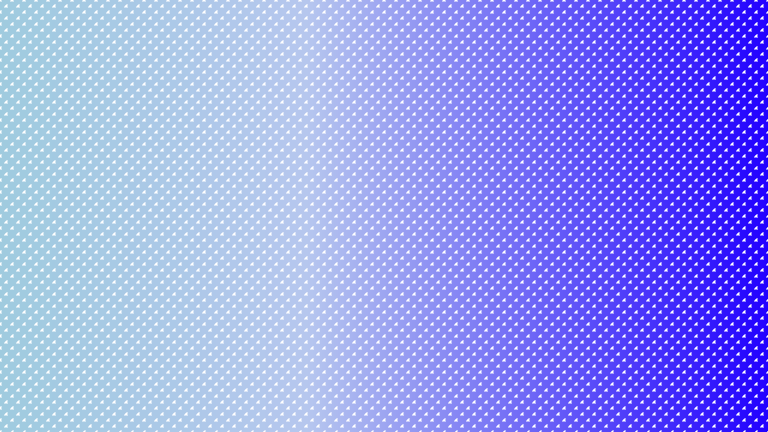
This pattern is drawn by a Shadertoy shader. Its source:

```glsl
// Fine white dots on a staggered grid over a pale blue to violet-blue gradient.
// The ground blends three colours from left to right; each dot is a small
// square with its upper left corner rounded, drawn as a distance function.

const float ROWS = 36.0;          // grid cells down the canvas, two dots in each
const float DOT_HALF = 0.125;     // half the dot width, in cells
const float CORNER_RADIUS = 0.25; // rounding of the upper left corner, in cells
const float KNEE = 0.4;           // where the middle colour sits across the width

const vec3 PALE_BLUE  = vec3(0.625, 0.797, 0.875);
const vec3 PERIWINKLE = vec3(0.715, 0.780, 0.935);
const vec3 DEEP_BLUE  = vec3(0.130, 0.000, 1.000);
const vec3 DOT_COLOR  = vec3(1.0);

// Three-stop horizontal gradient, x from 0 to 1.
vec3 groundColor(float x) {
    vec3 leftPart = mix(PALE_BLUE, PERIWINKLE, clamp(x / KNEE, 0.0, 1.0));
    return mix(leftPart, DEEP_BLUE, clamp((x - KNEE) / (1.0 - KNEE), 0.0, 1.0));
}

// Signed distance to a square with only the upper left corner rounded.
float dotDistance(vec2 p) {
    float radius = (p.x < 0.0 && p.y > 0.0) ? CORNER_RADIUS : 0.0;
    vec2 q = abs(p) - DOT_HALF + radius;
    return min(max(q.x, q.y), 0.0) + length(max(q, 0.0)) - radius;
}

// Offset from the nearest point of a unit grid.
vec2 nearestOffset(vec2 p) {
    return fract(p + 0.5) - 0.5;
}

void mainImage(out vec4 fragColor, in vec2 fragCoord) {
    float pixel = ROWS / iResolution.y; // one pixel, in cells
    vec2 cell = fragCoord * pixel;

    // Two interleaved grids, half a cell apart
    float d = min(dotDistance(nearestOffset(cell)),
                  dotDistance(nearestOffset(cell + 0.5)));
    float coverage = clamp(0.5 - d / pixel, 0.0, 1.0);

    vec3 color = mix(groundColor(fragCoord.x / iResolution.x), DOT_COLOR, coverage);
    fragColor = vec4(color, 1.0);
}
```
